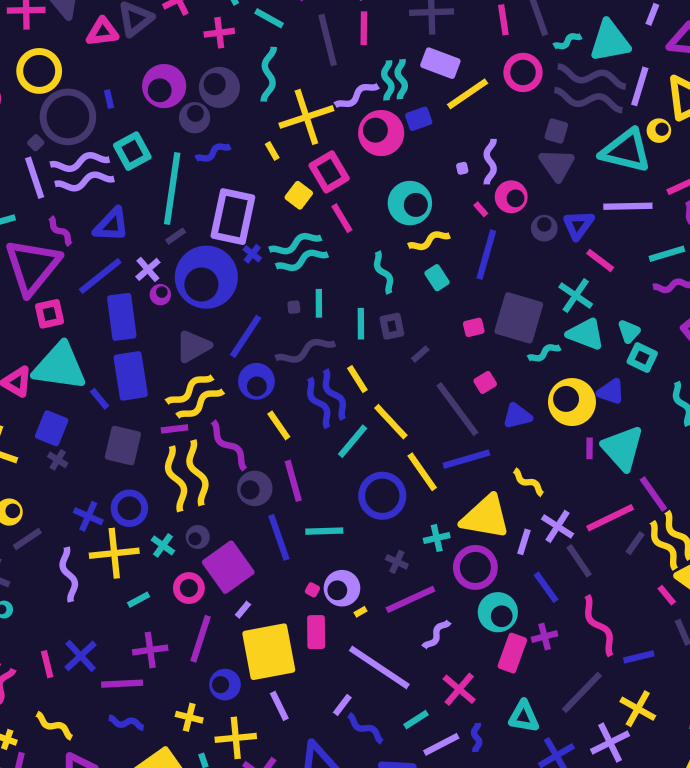
This pattern is drawn by a Shadertoy shader. Its source:

```glsl
// Retro confetti: bars, crosses, waves, triangles, boxes and rounds on deep navy.
// Jittered cells each hold one shape; neighbouring shapes share the gap between
// them by weight, so sizes vary widely while the shapes stay apart.

vec4 hash4(vec2 p) {
    vec4 q = fract(p.xyxy * vec4(0.1031, 0.1030, 0.0973, 0.1099));
    q += dot(q, q.wzxy + 33.33);
    return fract((q.xxyz + q.yzzw) * q.zywx);
}

// Shape of a cell: centre (xy), weight (z), kind (w)
vec4 shapeSeed(vec2 cell) {
    vec4 h = hash4(cell + 61.0);
    float weight = (1.0 + 2.2 * h.z * h.z) * (h.w < 0.31 ? 0.72 : 1.0);
    return vec4(cell + 0.5 + 0.56 * (h.xy - 0.5), weight, h.w);
}

vec2 rotate(vec2 p, float a) {
    float c = cos(a), s = sin(a);
    return vec2(c * p.x + s * p.y, c * p.y - s * p.x);
}

float box(vec2 p, vec2 halfSize) {
    vec2 d = abs(p) - halfSize;
    return length(max(d, 0.0)) + min(max(d.x, d.y), 0.0);
}

// Uneven triangle with its corners on a circle
float triangle(vec2 p, float radius, vec2 skew) {
    vec3 angle = vec3(0.0, 2.1, 4.2) + vec3(0.0, skew - 0.5) * 0.8;
    float edge = 1e3, inside = -1e3;
    for (int i = 0; i < 3; i++) {
        float b = angle[(i + 1) % 3];
        vec2 start = radius * vec2(cos(angle[i]), sin(angle[i]));
        vec2 side = radius * vec2(cos(b), sin(b)) - start;
        vec2 v = p - start;
        edge = min(edge, length(v - side * clamp(dot(v, side) / dot(side, side), 0.0, 1.0)));
        inside = max(inside, dot(v, normalize(vec2(side.y, -side.x))));
    }
    return inside < 0.0 ? -edge : edge;
}

// Sine stroke with flat ends, single or paired
float wave(vec2 p, float len, bool paired) {
    if (paired) p.y -= 0.34 * len * (p.y < 0.0 ? -1.0 : 1.0);
    float k = 4.9 / len, amp = 0.15 * len;
    float slope = amp * k * cos(k * p.x);
    float d = abs(p.y - amp * sin(k * p.x)) / sqrt(1.0 + slope * slope);
    return max(d - 0.0042, abs(p.x) - len);
}

float shape(vec2 p, float r, float kind, vec4 h) {
    const float stroke = 0.0041;
    bool outlined = h.z < 0.42 && r > 0.019;
    if (kind < 0.31) return box(p, vec2(r * mix(0.95, 1.4, h.w), stroke));
    if (kind < 0.45) return min(box(p, vec2(r, stroke)), box(p, vec2(stroke, r)));
    if (kind < 0.56) return wave(p, 1.25 * r, h.z < 0.4 && r > 0.018);
    float d;
    if (kind < 0.74) {
        d = triangle(p, 1.18 * r - 0.005, h.zw) - 0.005;
    } else if (kind < 0.88) {
        d = box(p, normalize(vec2(1.0, mix(0.5, 1.2, h.w))) * 1.1 * r - 0.004) - 0.004;
    } else {
        d = length(p) - r;
        float pupil = length(p - vec2(0.0, 0.28 * r)) - 0.54 * r;
        if (!outlined) d = max(d, -pupil);
    }
    return outlined ? abs(d + 0.0045) - 0.0045 : d;
}

vec3 palette(float t) {
    if (t < 0.17) return vec3(0.27, 0.22, 0.43); // dusk
    if (t < 0.33) return vec3(0.20, 0.18, 0.80); // blue
    if (t < 0.46) return vec3(0.63, 0.15, 0.74); // purple
    if (t < 0.63) return vec3(0.13, 0.72, 0.72); // teal
    if (t < 0.77) return vec3(0.98, 0.82, 0.11); // yellow
    if (t < 0.91) return vec3(0.88, 0.16, 0.65); // magenta
    return vec3(0.68, 0.51, 0.99);               // lavender
}

void mainImage(out vec4 fragColor, in vec2 fragCoord) {
    const float spacing = 0.069;
    float pixel = 1.0 / iResolution.y;
    vec2 p = rotate(fragCoord * pixel, 0.45) / spacing;
    vec2 home = floor(p);
    vec3 color = vec3(0.095, 0.07, 0.198);

    for (int k = 0; k < 9; k++) {
        vec2 cell = home + vec2(k % 3, k / 3) - 1.0;
        vec4 seed = shapeSeed(cell);

        // Radius from the tightest neighbour, whose direction is kept
        float radius = 0.85;
        vec2 tight = vec2(1.0, 0.0);
        for (int n = 0; n < 9; n++) {
            if (n == 4) continue;
            vec4 other = shapeSeed(cell + vec2(n % 3, n / 3) - 1.0);
            vec2 gap = other.xy - seed.xy;
            float share = length(gap) * seed.z / (seed.z + other.z);
            if (share < radius) { radius = share; tight = gap; }
        }

        // Long shapes lie across the tight direction, others turn freely
        vec4 h = hash4(cell + 217.0);
        float turn = seed.w < 0.56 && (seed.w < 0.31 || seed.w > 0.45)
            ? atan(tight.y, tight.x) + 1.57 + 0.7 * (h.x - 0.5) : 6.283 * h.x;
        vec2 q = rotate((p - seed.xy) * spacing, turn);
        float d = shape(q, radius * spacing - 0.002, seed.w, h);
        color = mix(color, palette(h.y), clamp(0.5 - d / pixel, 0.0, 1.0));
    }
    fragColor = vec4(color, 1.0);
}
```
